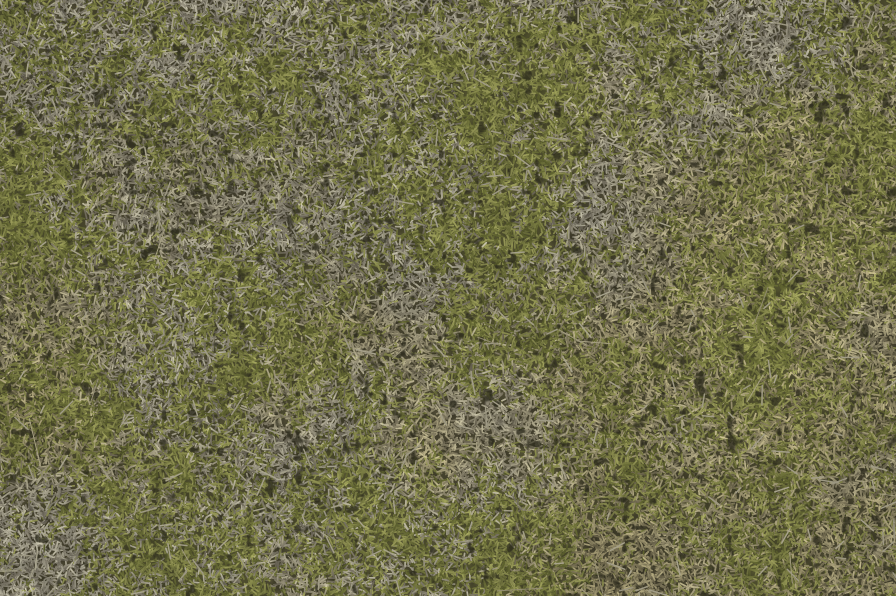
Give the GLSL for this texture, as a WebGL 2 fragment shader.

```glsl
#version 300 es
precision highp float;
precision highp int;

uniform vec2 u_resolution;
out vec4 fragColor;

const vec3 SOIL = vec3(0.25, 0.235, 0.17);
const vec3 HOLLOW = vec3(0.17, 0.165, 0.11);
const vec3 GREEN_DARK = vec3(0.33, 0.345, 0.16);
const vec3 GREEN_LIGHT = vec3(0.55, 0.555, 0.32);
const vec3 THATCH_DARK = vec3(0.385, 0.365, 0.315);
const vec3 THATCH_LIGHT = vec3(0.66, 0.645, 0.57);
const vec3 STRAW = vec3(0.53, 0.49, 0.32);

// Integer hash: three values in 0..1 per cell and seed
vec3 hash3(vec2 cell, int seed) {
    uvec3 v = uvec3(ivec3(ivec2(cell), seed));
    v = v * 1664525u + 1013904223u;
    v.x += v.y * v.z;
    v.y += v.z * v.x;
    v.z += v.x * v.y;
    v ^= v >> 16u;
    v.x += v.y * v.z;
    v.y += v.z * v.x;
    v.z += v.x * v.y;
    return vec3(v >> 8u) / 16777216.0;
}

float noise(vec2 p, int seed) {
    vec2 cell = floor(p);
    vec2 f = fract(p);
    f = f * f * (3.0 - 2.0 * f);
    float a = hash3(cell, seed).x;
    float b = hash3(cell + vec2(1, 0), seed).x;
    float c = hash3(cell + vec2(0, 1), seed).x;
    float d = hash3(cell + vec2(1, 1), seed).x;
    return mix(mix(a, b, f.x), mix(c, d, f.x), f.y);
}

float fbm(vec2 p, int seed) {
    float sum = 0.0;
    float weight = 0.5;
    for (int i = 0; i < 4; i++) {
        sum += weight * noise(p, seed + i);
        p = mat2(0.8, 0.6, -0.6, 0.8) * p * 2.2;
        weight *= 0.55;
    }
    return sum / 1.01;
}

float segmentDistance(vec2 p, vec2 direction, float halfLength) {
    float along = clamp(dot(p, direction), -halfLength, halfLength);
    return length(p - direction * along);
}

vec3 bladeColour(float tone, float kind, float greenShare, float strawShare) {
    if (kind < greenShare) return mix(GREEN_DARK, GREEN_LIGHT, tone);
    vec3 thatch = mix(THATCH_DARK, THATCH_LIGHT, tone);
    return mix(thatch, STRAW * (0.75 + 0.5 * tone), strawShare);
}

// One layer of short strokes, one candidate per grid cell
vec3 drawBlades(vec3 under, vec2 p, float size, float halfWidth, float density,
                float greenShare, float strawShare, float minTone, float pixel, int seed) {
    vec2 home = floor(p / size);
    for (int y = -1; y <= 1; y++) {
        for (int x = -1; x <= 1; x++) {
            vec2 cell = home + vec2(x, y);
            vec3 place = hash3(cell, seed);
            vec3 look = hash3(cell, seed + 50);
            float angle = place.z * 3.14159;
            vec2 offset = p - (cell + place.xy) * size;
            float halfLength = size * mix(0.25, 0.75, look.z);
            float d = segmentDistance(offset, vec2(cos(angle), sin(angle)), halfLength);
            float cover = clamp(0.5 + (halfWidth - d) / pixel, 0.0, 1.0);
            cover *= step(fract(look.z * 57.0), density);
            float tone = mix(minTone, 1.0, look.x);
            under = mix(under, bladeColour(tone, look.y, greenShare, strawShare), cover);
        }
    }
    return under;
}

void main() {
    vec2 p = gl_FragCoord.xy / u_resolution.y;
    float pixel = 1.0 / u_resolution.y;

    // Broad patches of live grass, dry thatch and straw
    float patches = fbm(p * 5.0 + 3.7, 1);
    float tufts = noise(p * 38.0, 7);
    float greenShare = smoothstep(0.22, 0.78, mix(patches, tufts, 0.3));
    float strawShare = 0.6 * smoothstep(0.35, 0.75, fbm(p * 3.0, 11) + 0.08 * (p.x - 0.75));

    // Ground and overlapping blades
    vec3 colour = mix(SOIL, GREEN_DARK, greenShare * 0.5);
    for (int i = 0; i < 5; i++) {
        float size = 0.0135 - 0.001 * float(i);
        colour = drawBlades(colour, p + 0.37 * float(i), size, 0.0014, 0.9,
                            greenShare, strawShare, 0.0, pixel, 100 + i);
    }

    // Clump shading and small shadowed hollows
    float clumps = 0.6 * noise(p * 75.0, 21) + 0.4 * noise(p * 150.0, 22);
    colour *= mix(0.82, 1.24, clumps) * mix(0.94, 1.08, fbm(p * 4.0, 31));
    float hollow = 0.7 * noise(p * 62.0, 41) + 0.3 * noise(p * 130.0, 42);
    colour = mix(colour, HOLLOW, 0.75 * smoothstep(0.72, 0.87, hollow));

    // Sparse pale flecks and long dry stalks
    colour = drawBlades(colour, p, 0.022, 0.0012, 0.12, 0.0, 0.1, 0.8, pixel, 200);
    colour = drawBlades(colour, p, 0.055, 0.0008, 0.06, 0.0, 0.3, 0.6, pixel, 210);

    fragColor = vec4(clamp(colour, 0.0, 1.0), 1.0);
}
```
